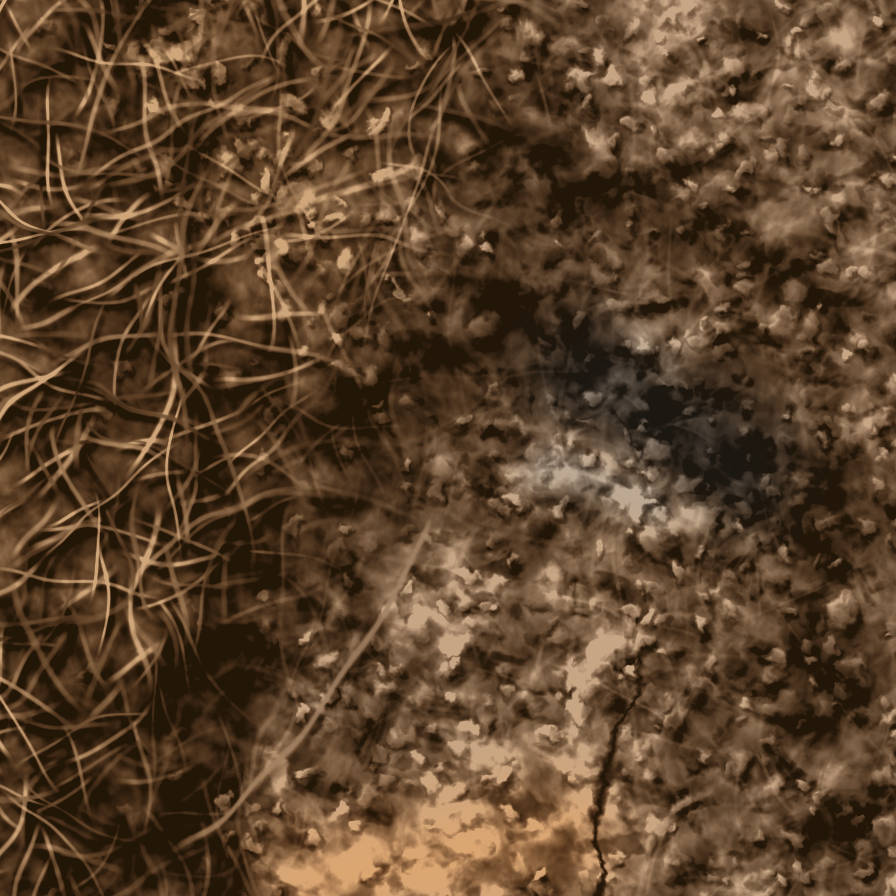
Reproduce this texture procedurally as a Shadertoy shader.

```glsl
const vec3 PALETTE[6] = vec3[6](
    vec3(0.13, 0.085, 0.03), vec3(0.24, 0.16, 0.09), vec3(0.34, 0.24, 0.15),
    vec3(0.45, 0.34, 0.24), vec3(0.58, 0.46, 0.35), vec3(0.78, 0.65, 0.52));
const vec3 ASH_TINT = vec3(1.0, 1.0, 0.97);
const vec3 CLAY_TINT = vec3(1.10, 1.0, 0.86);
const vec3 STRAW_TINT = vec3(1.04, 1.0, 0.92);
const vec2 LIGHT = vec2(-0.5, 0.85);
const float SOIL_TONE = 0.50;
const float THATCH_TONE = 0.25;
const float STRAW_WIDTH = 0.0040;
const float STRAW_LEAN = 0.85;
const float STRAW_SPREAD = 2.7;
const int STRAW_LAYERS = 9;
const float CONTRAST = 1.25;
const float MID_IN = 0.34;
const float MID_OUT = 0.43;
const float TAU = 6.2832;

vec2 hash2(vec2 p) {
    vec3 q = fract(p.xyx * vec3(0.1031, 0.1030, 0.0973));
    q += dot(q, q.yzx + 33.33);
    return fract((q.xx + q.yz) * q.zy);
}

// Layered sines, roughly -1 to 1
float waves(vec2 p) {
    float sum = 0.0, gain = 0.5;
    for (int i = 0; i < 4; i++) {
        sum += gain * sin(p.x + 1.7 * sin(p.y + float(i))) * cos(p.y * 0.9 + sin(p.x));
        p = mat2(1.5, 1.1, -1.1, 1.5) * p + 2.3;
        gain *= 0.62;
    }
    return sum;
}

// Soft capsule used to place light and shade
float blot(vec2 p, vec2 a, vec2 b, float radius) {
    vec2 ab = b - a, ap = p - a;
    float d = length(ap - ab * clamp(dot(ap, ab) / dot(ab, ab), 0.0, 1.0));
    return exp(-d * d / (radius * radius));
}

// Scattered lumps, each lit on one side with a shadow on the other
float stones(float tone, vec2 p, float scale, float amount, float seed) {
    vec2 g = p * scale;
    for (int k = 0; k < 9; k++) {
        vec2 id = floor(g) + vec2(k % 3, k / 3) - 1.0;
        vec2 a = hash2(id + seed), b = hash2(id + seed + 71.3);
        vec2 d = g - id - a;
        float turn = b.x * TAU, size = mix(0.25, 0.55, b.y);
        mat2 spin = mat2(cos(turn), sin(turn), -sin(turn), cos(turn));
        float body = length(spin * d * vec2(1.0, 1.4));
        float shadow = length(spin * (d + LIGHT * 0.3) * vec2(1.0, 1.3));
        float rank = fract(b.x * 17.3);
        float keep = smoothstep(rank - 0.1, rank + 0.1, amount);
        float face = mix(0.35, 0.95, fract(b.y * 13.7)) + 0.28 * dot(d, LIGHT) / size;
        tone -= 0.22 * keep * (1.0 - smoothstep(size - 0.2, size + 0.15, shadow));
        tone = mix(tone, face, 0.85 * keep * (1.0 - smoothstep(size - 0.25, size + 0.08, body)));
    }
    return tone;
}

// Bent dry stems, one per cell, with a dark underside
float straws(float tone, vec2 p, float scale, float amount, float seed) {
    vec2 g = p * scale;
    for (int k = 0; k < 9; k++) {
        vec2 id = floor(g) + vec2(k % 3, k / 3) - 1.0;
        vec2 a = hash2(id + seed), b = hash2(id + seed + 37.7);
        vec2 d = g - id - a;
        float angle = STRAW_LEAN + (b.x - 0.5) * STRAW_SPREAD;
        vec2 dir = vec2(cos(angle), sin(angle));
        float along = dot(d, dir);
        float across = dot(d, vec2(-dir.y, dir.x)) + 0.7 * (b.y - 0.5) * along * along;
        float reach = mix(0.45, 0.95, fract(b.y * 7.1));
        float width = STRAW_WIDTH * scale * mix(0.65, 1.4, fract(b.x * 9.3));
        float ends = amount * (1.0 - smoothstep(reach - 0.3, reach, abs(along)));
        float under = 1.0 - smoothstep(0.0, width * 2.2, abs(across + width * 1.8 * sign(dir.x)));
        float stem = 1.0 - smoothstep(width * 0.2, width, abs(across));
        tone -= 0.17 * ends * under;
        tone = mix(tone, mix(0.25, 0.95, fract(b.y * 23.1)), 0.85 * ends * stem);
    }
    return tone;
}

vec3 ramp(float tone) {
    float x = clamp(tone, 0.0, 1.0) * 5.0;
    int i = int(min(x, 4.0));
    return mix(PALETTE[i], PALETTE[i + 1], x - float(i));
}

void mainImage(out vec4 fragColor, in vec2 fragCoord) {
    vec2 uv = fragCoord / iResolution.xy;
    vec2 bend = vec2(sin(uv.y * 47.0 + 3.0 * sin(uv.x * 21.0)), sin(uv.x * 53.0 + 2.0 * sin(uv.y * 29.0)));
    vec2 p = uv + 0.003 * bend;
    vec2 ragged = p + 0.009 * vec2(waves(uv * 75.0), waves(uv.yx * 75.0 + 9.0));
    float mottle = waves(p * 17.0);
    float lumps = waves(p * 36.0 + 7.0);
    float grit = waves(p * 90.0 + 4.0);

    // Regions
    float thatch = 1.0 - smoothstep(0.1, 0.36, p.x - 0.32 * p.y + 0.06 * mottle);
    float gully = max(blot(p, vec2(0.12, -0.02), vec2(0.40, 0.46), 0.08),
                      blot(p, vec2(0.38, 0.53), vec2(0.58, 0.69), 0.09));
    float bank = blot(p, vec2(0.62, 0.81), vec2(0.86, 0.70), 0.055);
    float ash = blot(p, vec2(0.66, 0.58), vec2(0.82, 0.48), 0.07);
    float gloom = blot(p, vec2(0.87, 0.42), vec2(0.94, 0.12), 0.09);
    float clay = blot(p, vec2(0.36, 0.02), vec2(0.62, 0.06), 0.08);
    float clumps = blot(p, vec2(0.22, 0.95), vec2(0.36, 0.72), 0.12);
    float sun = max(blot(p, vec2(0.78, 0.95), vec2(1.0, 0.83), 0.11), blot(p, vec2(0.50, 0.35), vec2(0.58, 0.18), 0.10));
    float chalk = blot(p, vec2(0.61, 0.48), vec2(0.73, 0.44), 0.035);

    // Soil, mottled with flattened dents
    float tone = mix(SOIL_TONE, THATCH_TONE, thatch) + 0.12 * lumps + 0.12 * grit;
    float dents = waves(p * vec2(34.0, 50.0) + 1.0);
    tone -= 0.30 * (1.0 - thatch) * smoothstep(0.05, 0.5, dents);

    // Stones and stems
    float rubble = 0.6 * (1.0 - thatch) * (1.0 - 0.75 * gully) * (1.0 - 0.6 * clay) + 0.6 * clumps + 0.3 * chalk;
    tone = stones(tone, ragged, 15.0, rubble * 0.5, 5.0);
    tone = stones(tone, ragged, 27.0, rubble * 0.9, 19.0);
    tone = stones(tone, ragged, 44.0, rubble * 0.8 + 0.04, 43.0);
    float stems = mix(0.2, 1.0, thatch) * (1.0 - 0.55 * gully) * (1.0 - 0.8 * clay) * (1.0 - 0.4 * clumps);
    for (int i = 0; i < STRAW_LAYERS; i++)
        tone = straws(tone, p, 14.0 - 1.1 * float(i), stems, 11.0 * float(i) + 3.0);

    // Light and shade
    tone += 0.22 * mottle + 0.18 * lumps;
    tone -= 0.24 * gully + 0.30 * bank + 0.30 * ash + 0.20 * gloom;
    tone += 0.24 * clay + 0.12 * sun + 0.10 * clumps + 0.28 * chalk;
    tone = MID_OUT + CONTRAST * (tone - MID_IN);

    // Crack in the soil
    float crackX = 0.668 + 0.042 * smoothstep(0.1, 0.25, uv.y) + 0.004 * sin(uv.y * 60.0) + 0.006 * grit;
    float crackWidth = 0.009 + 0.005 * sin(uv.y * 38.0 + 3.0);
    float crack = (1.0 - smoothstep(0.0, crackWidth, abs(uv.x - crackX))) * (1.0 - smoothstep(0.22, 0.26, uv.y));
    tone = mix(tone, 0.0, crack);

    // Long pale stalk
    float u = uv.x - 0.18;
    float rise = 0.04 + 0.55 * u + 2.3 * u * u + 0.004 * sin(u * 70.0);
    float off = (uv.y - rise) / length(vec2(1.0, 0.55 + 4.6 * u));
    float span = smoothstep(0.0, 0.05, u) * (1.0 - smoothstep(0.295, 0.305, u));
    tone -= 0.2 * span * (1.0 - smoothstep(0.0, 0.01, abs(off + 0.009)));
    tone = mix(tone, 0.85, 0.9 * span * (1.0 - smoothstep(0.001, 0.0055, abs(off))));

    vec3 color = ramp(tone);
    float grey = dot(color, vec3(0.3, 0.59, 0.11));
    color = mix(color, grey * ASH_TINT, 0.6 * max(ash, 0.7 * chalk));
    color *= mix(vec3(1.0), CLAY_TINT, clay) * mix(vec3(1.0), STRAW_TINT, thatch);
    fragColor = vec4(color, 1.0);
}
```
